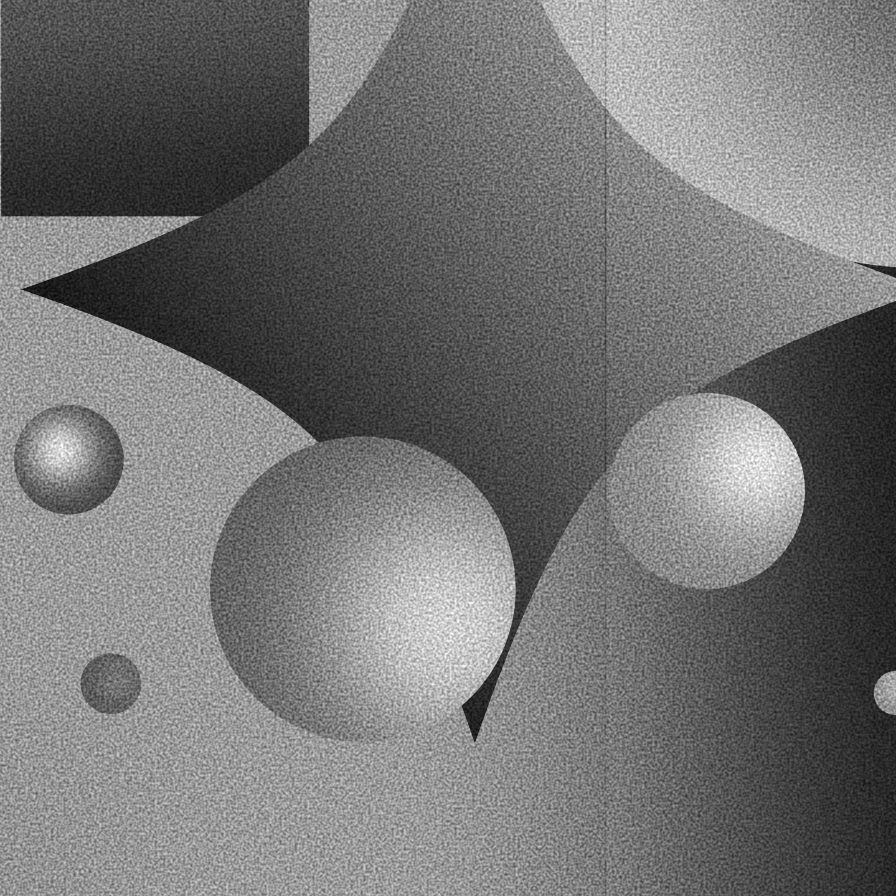
This background is drawn by a Shadertoy shader. Its source:

```glsl
// Grainy monochrome collage: a concave four-point star among shaded spheres, a panel and a disc.

const vec2 STAR_CENTER = vec2(0.530, 0.677);
const float STAR_RADIUS = 0.5065;
const float FOLD_X = 0.676;

// Pseudo-random unit gradient for a lattice cell
vec2 cellGradient(vec2 cell) {
    uvec2 q = uvec2(ivec2(cell) + 4096);
    uint h = q.x * 1597334677u ^ q.y * 3812015801u;
    h = (h ^ (h >> 15)) * 2246822519u;
    h ^= h >> 13;
    float angle = float(h & 65535u) / 65536.0 * 6.28318;
    return vec2(cos(angle), sin(angle));
}

float gradientNoise(vec2 p) {
    vec2 i = floor(p), f = fract(p);
    vec2 u = f * f * f * (f * (f * 6.0 - 15.0) + 10.0);
    vec2 e = vec2(0.0, 1.0);
    float low = mix(dot(cellGradient(i), f),
                    dot(cellGradient(i + e.yx), f - e.yx), u.x);
    float high = mix(dot(cellGradient(i + e.xy), f - e.xy),
                     dot(cellGradient(i + e.yy), f - e.yy), u.x);
    return mix(low, high, u.y);
}

// Smooth coverage of a signed distance, about one pixel wide
float coverage(float d, float pixel) {
    return smoothstep(0.7 * pixel, -0.7 * pixel, d);
}

float boxDistance(vec2 p, vec2 center, vec2 halfSize) {
    vec2 d = abs(p - center) - halfSize;
    return length(max(d, 0.0)) + min(max(d.x, d.y), 0.0);
}

// Star whose sides are hyperbolas bowed toward the centre
float starDistance(vec2 p, vec2 center, float radius) {
    vec2 a = abs(p - center) / radius;
    float across = a.x - a.y;
    float side = 0.332 + sqrt(0.1225 + 0.3237 * across * across);
    return (a.x + a.y - side) * radius * 0.75;
}

// Paint a lit ball over the tone beneath it
float paintBall(float tone, vec2 p, vec2 center, float radius, vec2 light,
                float rim, float glow, float falloff, float pixel) {
    vec2 q = (p - center) / radius;
    vec2 toLight = q - light;
    float shade = mix(rim, glow, exp(-falloff * dot(toLight, toLight)));
    return mix(tone, shade, coverage((length(q) - 1.0) * radius, pixel));
}

// Pale paper that sinks into shadow on the right
float backdrop(vec2 p) {
    float shadow = smoothstep(0.42, 1.12, p.x + 0.06 * (p.y - 0.3));
    float tone = mix(0.605, 0.11, shadow);
    return tone - 0.03 * smoothstep(0.3, 0.0, p.x) * smoothstep(0.35, 0.0, p.y);
}

void mainImage(out vec4 fragColor, in vec2 fragCoord) {
    vec2 p = fragCoord / iResolution.y;
    float pixel = 1.0 / iResolution.y;
    float tone = backdrop(p);

    // Disc at the upper right, dim in its corner
    float disc = length(p - vec2(1.042, 1.221)) - 0.521;
    float discTone = mix(0.40, 0.71, smoothstep(-0.03, 0.37, length(p - vec2(1.029, 1.026))));
    tone = mix(tone, discTone, coverage(disc, pixel));

    // Dark panel at the upper left
    float panel = boxDistance(p, vec2(0.1732, 0.98), vec2(0.1719, 0.2215));
    float panelTone = mix(0.16, 0.34, smoothstep(0.75, 1.02, p.y - 0.06 * p.x));
    tone = mix(tone, panelTone, coverage(panel, pixel));

    // Star, lighter toward the upper right
    vec2 s = (p - STAR_CENTER) / STAR_RADIUS;
    float starTone = max(0.10, 0.355 + dot(s, vec2(0.27, 0.23)));
    tone = mix(tone, starTone, coverage(starDistance(p, STAR_CENTER, STAR_RADIUS), pixel));

    // Vertical paper fold
    float fold = p.x - FOLD_X;
    float crease = exp(-pow(fold / max(0.0011, 0.7 * pixel), 2.0));
    tone += 0.025 * step(0.0, fold) * exp(-fold * 12.0);
    tone -= crease * mix(0.05, 0.14, smoothstep(0.3, 0.8, p.y));

    // Balls
    tone = paintBall(tone, p, vec2(0.0768, 0.487), 0.0612, vec2(-0.15, 0.17), 0.27, 0.85, 2.3, pixel);
    tone = paintBall(tone, p, vec2(0.4050, 0.3425), 0.1705, vec2(0.56, -0.23), 0.36, 0.81, 1.2, pixel);
    tone = paintBall(tone, p, vec2(0.7890, 0.452), 0.1094, vec2(0.50, 0.28), 0.53, 0.87, 2.0, pixel);
    tone = paintBall(tone, p, vec2(0.1237, 0.237), 0.0338, vec2(0.25, 0.10), 0.32, 0.46, 1.2, pixel);
    tone = paintBall(tone, p, vec2(1.0000, 0.2266), 0.0247, vec2(0.20, 0.30), 0.52, 0.70, 1.0, pixel);

    // Film grain, softer in the shadows, and faint paper mottling
    float grain = gradientNoise(p * 353.0) + 0.6 * gradientNoise(p.yx * 287.0 + 31.7);
    tone += grain * mix(0.10, 0.27, smoothstep(0.08, 0.55, tone));
    tone += 0.02 * gradientNoise(p * vec2(70.0, 45.0));

    fragColor = vec4(vec3(clamp(tone, 0.0, 1.0)), 1.0);
}
```
